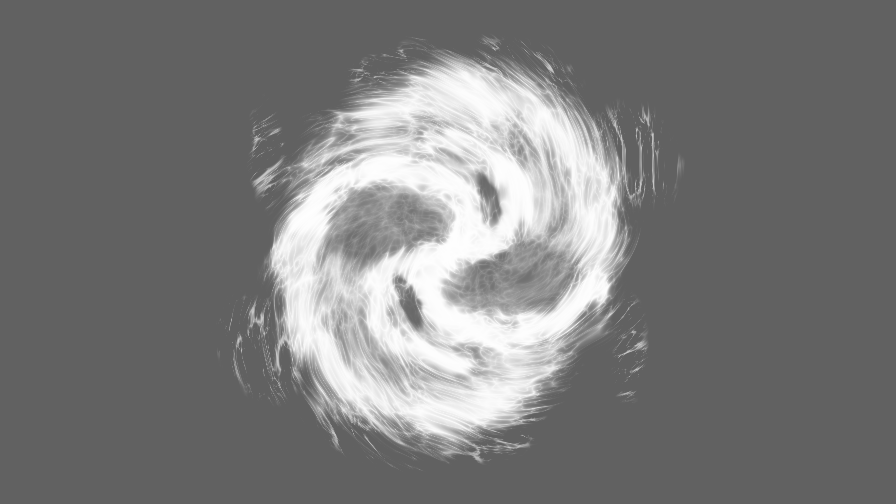
This background is drawn by a Shadertoy shader. Its source:

```glsl
// A white double-armed whirl of smoky filaments on plain grey.
// Curved streams, repeated by a half turn, lie over an oval body with dark
// pockets; sheared ridged gradient noise combs everything into fine threads.

const int KNOTS = 8;
const vec3 GREY = vec3(0.38);
const vec3 WHITE = vec3(0.995);

vec2 hashGradient(vec2 cell) {
    float h = fract(sin(dot(cell, vec2(127.1, 311.7))) * 43758.5);
    return vec2(cos(6.2832 * h), sin(6.2832 * h));
}

float gradientNoise(vec2 p) {
    vec2 i = floor(p), f = p - i;
    vec2 u = f * f * f * (f * (f * 6.0 - 15.0) + 10.0);
    vec2 e = vec2(1.0, 0.0);
    float a = dot(hashGradient(i), f);
    float b = dot(hashGradient(i + e.xy), f - e.xy);
    float c = dot(hashGradient(i + e.yx), f - e.yx);
    float d = dot(hashGradient(i + e.xx), f - e.xx);
    return mix(mix(a, b, u.x), mix(c, d, u.x), u.y);
}

vec2 noisePair(vec2 p) {
    return vec2(gradientNoise(p), gradientNoise(p + vec2(37.3, 17.9)));
}

vec2 rotate(vec2 p, float angle) {
    float c = cos(angle), s = sin(angle);
    return vec2(c * p.x - s * p.y, s * p.x + c * p.y);
}

// Thin bright ridges, stretched along an outward spiral
float filaments(vec2 p, float twist) {
    vec2 q = rotate(p, -twist * length(p)) + 0.035 * noisePair(p * 9.0);
    float sum = 0.0, weight = 0.34, scale = 7.0;
    for (int i = 0; i < 4; i++) {
        sum += weight * exp(-9.0 * abs(gradientNoise(q * scale + float(i) * 7.7)));
        q += 0.12 / scale * noisePair(q * scale * 1.7);
        weight *= 0.82;
        scale *= 1.95;
    }
    return sum;
}

float segmentDistance(vec2 p, vec2 a, vec2 b) {
    vec2 ab = b - a;
    return length(p - a - ab * clamp(dot(p - a, ab) / dot(ab, ab), 0.0, 1.0));
}

// Soft-edged stream along a path and its half-turn copy
float stream(vec2 p, vec2 path[KNOTS], float width, float feather) {
    float d = 1.0;
    for (int i = 0; i < KNOTS - 1; i++) {
        d = min(d, segmentDistance(p, path[i], path[i + 1]));
        d = min(d, segmentDistance(-p, path[i], path[i + 1]));
    }
    return exp(-pow(max(d - feather, 0.0) / width, 3.0));
}

// Soft oval and its half-turn copy
float ovalPair(vec2 p, vec2 centre, vec2 radii, float tilt) {
    float a = length(rotate(p - centre, -tilt) / radii);
    float b = length(rotate(p + centre, -tilt) / radii);
    return smoothstep(1.25, 0.7, min(a, b));
}

void mainImage(out vec4 fragColor, in vec2 fragCoord) {
    vec2 p = (fragCoord - 0.5 * iResolution.xy) / iResolution.y;
    float threads = filaments(p, 6.0);
    float fine = filaments(p * 1.35 + 0.4 * noisePair(p * 3.0) * 0.1, 3.0);
    vec2 w = p + 0.014 * noisePair(p * 13.0) + 0.008 * noisePair(p * 31.0);

    // Paths from the centre: around a lobe, along the rim, through the core
    vec2 lobe[KNOTS] = vec2[KNOTS](vec2(0.0), vec2(0.032, 0.03),
        vec2(0.05, 0.072), vec2(0.028, 0.122), vec2(-0.044, 0.156),
        vec2(-0.137, 0.167), vec2(-0.229, 0.137), vec2(-0.285, 0.065));
    vec2 rim[KNOTS] = vec2[KNOTS](vec2(-0.285, 0.065), vec2(-0.308, -0.032),
        vec2(-0.288, -0.137), vec2(-0.235, -0.225), vec2(-0.153, -0.287),
        vec2(-0.037, -0.318), vec2(0.06, -0.312), vec2(0.14, -0.27));
    vec2 core[KNOTS] = vec2[KNOTS](vec2(0.0), vec2(0.05, 0.01),
        vec2(0.106, 0.03), vec2(0.138, 0.079), vec2(0.137, 0.135),
        vec2(0.1, 0.18), vec2(0.04, 0.21), vec2(-0.03, 0.22));

    float feather = 0.03 * (threads - 0.3);
    float streams = 2.3 * stream(w, lobe, 0.023, feather)
                  + 1.1 * stream(w, rim, 0.034, feather)
                  + 2.0 * stream(w, core, 0.023, feather);

    // Oval body, longest towards the upper right, with a ragged edge
    float angle = atan(p.y, p.x);
    float radius = 0.352 + 0.034 * cos(2.0 * (angle - 1.22));
    float ragged = 0.05 * gradientNoise(p * 9.0) + 0.06 * (threads - 0.3);
    float body = smoothstep(0.035, -0.065, length(p) - radius - ragged);

    // Dark lobes and the slits beside the core
    float pocket = ovalPair(w, vec2(-0.142, 0.052), vec2(0.135, 0.075), 0.12);
    float slit = ovalPair(w, vec2(0.08, 0.098), vec2(0.02, 0.064), 0.3);
    float hollow = max(0.82 * pocket, 0.93 * slit);

    // Loose wisps outside the rim
    float wisps = ovalPair(w, vec2(0.37, 0.19), vec2(0.075, 0.1), 0.5)
                + ovalPair(w, vec2(-0.36, 0.19), vec2(0.03, 0.1), 0.0)
                + ovalPair(w, vec2(0.15, 0.36), vec2(0.1, 0.05), -0.3)
                + ovalPair(w, vec2(-0.11, 0.37), vec2(0.08, 0.035), 0.4);
    wisps *= smoothstep(0.36, 0.8, fine) * 0.7;

    float light = body * (1.0 - hollow) * (0.1 + 1.6 * threads + 0.5 * fine)
                + body * pocket * 0.3 * fine
                + streams * (0.5 + 1.2 * threads) * mix(1.0, 0.4, slit)
                + wisps * (1.0 - body);
    fragColor = vec4(mix(GREY, WHITE, 1.0 - exp(-1.5 * light)), 1.0);
}
```
